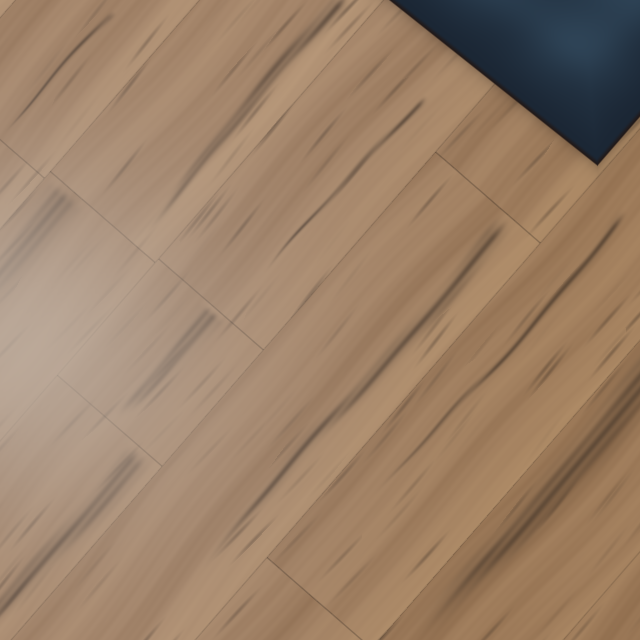
Give the GLSL for this texture, as a Shadertoy shader.

```glsl
// Diagonal wood-plank floor with dark grain streaks, soft glare and a navy mat in the corner.

const float GRAIN_ANGLE = 0.855;        // radians from horizontal
const float ROW_WIDTH   = 0.217;
const float ROW_OFFSET  = 0.013;
const float SEAM_WIDTH  = 0.0022;
const vec2  MAT_CORNER  = vec2(1.172, 0.218);  // along, across
const float MAT_SKEW    = 0.044;
const vec2  GLARE_POS   = vec2(0.02, 0.46);
const vec2  GLARE_SIZE  = vec2(0.27, 0.24);

const vec3 WOOD_LIGHT  = vec3(0.725, 0.600, 0.475);
const vec3 WOOD_MID    = vec3(0.650, 0.525, 0.415);
const vec3 WOOD_DARK   = vec3(0.530, 0.405, 0.300);
const vec3 STREAK      = vec3(0.330, 0.265, 0.215);
const vec3 HAZE        = vec3(0.660, 0.590, 0.550);
const vec3 GLARE       = vec3(0.790, 0.740, 0.690);
const vec3 MAT_DARK    = vec3(0.105, 0.150, 0.205);
const vec3 MAT_LIGHT   = vec3(0.185, 0.270, 0.345);
const vec3 MAT_RIM     = vec3(0.130, 0.095, 0.090);

// Two end joints per row, measured along the grain; -1 and 3 lie off canvas.
const vec2 JOINTS[6] = vec2[6](
    vec2(0.590, 3.0), vec2(0.604, 3.0), vec2(0.371, 0.612),
    vec2(-1.0, 1.022), vec2(0.371, 3.0), vec2(-1.0, 3.0));

// Bold streaks: across, start, end, half width.
const int STREAK_COUNT = 9;
const vec4 STREAKS[STREAK_COUNT] = vec4[STREAK_COUNT](
    vec4(-0.252, 0.62, 1.12, 0.011), vec4(0.167, 0.28, 1.02, 0.012),
    vec4(0.495, 0.42, 1.20, 0.028),  vec4(-0.090, 0.38, 0.61, 0.016),
    vec4(-0.030, -0.1, 0.37, 0.017), vec4(-0.380, 0.30, 0.60, 0.024),
    vec4(-0.510, 0.60, 0.86, 0.004), vec4(0.300, 0.55, 1.15, 0.006),
    vec4(-0.060, 0.70, 1.08, 0.005));

float hash(vec2 p) {
    p = fract(p * vec2(0.1031, 0.1137));
    p += dot(p, p.yx + 33.33);
    return fract((p.x + p.y) * p.x * 43.7);
}

// Cellular noise: x is the nearest distance, y a random value of that cell.
vec2 cellular(vec2 p) {
    vec2 cell = floor(p), best = vec2(9.0, 0.0);
    for (int j = -1; j <= 1; j++)
    for (int i = -1; i <= 1; i++) {
        vec2 id = cell + vec2(i, j);
        vec2 site = id + vec2(hash(id + 57.0), hash(id + 113.0));
        float d = distance(p, site);
        if (d < best.x) best = vec2(d, hash(id + 211.0));
    }
    return best;
}

// Layered sines that vary across the grain and drift slowly along it.
float grainBands(float along, float across, float phase) {
    float x = across + 0.010 * sin(along * 5.0 + phase) + 0.004 * sin(along * 13.0 + phase * 2.0);
    return 0.45 * sin(x * 47.0 + phase) + 0.30 * sin(x * 103.0 + phase * 3.0 + along * 2.0)
         + 0.15 * sin(x * 241.0 - along * 4.0) + 0.10 * sin(x * 530.0 + along * 7.0);
}

float boldStreaks(float along, float across) {
    float ink = 0.0;
    for (int i = 0; i < STREAK_COUNT; i++) {
        vec4 s = STREAKS[i];
        float t = (along - s.y) / (s.z - s.y);
        float wander = 0.006 * sin(along * 9.0 + s.x * 40.0) + 0.002 * sin(along * 31.0);
        float width = s.w * (0.45 + 0.55 * t);
        float offset = (across - s.x - wander) / max(width, 0.001);
        float ends = smoothstep(0.0, 0.25, t) * (1.0 - smoothstep(0.94, 1.0, t));
        float fibre = 0.75 + 0.25 * sin(across * 420.0 + along * 6.0);
        ink = max(ink, exp(-offset * offset) * ends * fibre);
    }
    return ink;
}

vec3 woodColor(float along, float across) {
    float s = (across - ROW_OFFSET) / ROW_WIDTH;
    float row = floor(s), f = fract(s);
    vec2 joints = JOINTS[int(clamp(row + 3.0, 0.0, 5.0))];
    float part = step(joints.x, along) + step(joints.y, along);
    float seed = hash(vec2(row + 17.0, part + 5.0));

    // Plank tone: broad bands, with a paler strip toward one edge
    float tone = 0.42 * grainBands(along, across, seed * 6.28) + 0.28 * (seed - 0.5);
    tone += 0.55 * smoothstep(0.55, 0.95, f) - 0.15;
    vec3 color = mix(WOOD_MID, WOOD_LIGHT, clamp(tone, 0.0, 1.0));
    color = mix(color, WOOD_DARK, clamp(-tone, 0.0, 1.0));

    // Fine flecks and bold streaks
    vec2 fleck = cellular(vec2(across * 75.0 + 0.5 * sin(along * 8.0), along * 6.0) + 40.0);
    color = mix(color, STREAK, 0.45 * smoothstep(0.38, 0.0, fleck.x) * smoothstep(0.55, 1.0, fleck.y));
    color = mix(color, STREAK, 0.78 * boldStreaks(along, across));

    // Seams
    float rowSeam = min(f, 1.0 - f) * ROW_WIDTH;
    float endSeam = min(abs(along - joints.x), abs(along - joints.y));
    float w = max(SEAM_WIDTH, 1.0 / iResolution.y);
    color *= 1.0 - 0.12 * smoothstep(w, 0.0, rowSeam) - 0.22 * smoothstep(w, 0.0, endSeam);
    return color;
}

void mainImage(out vec4 fragColor, in vec2 fragCoord) {
    vec2 uv = fragCoord / iResolution.xy;
    vec2 dir = vec2(cos(GRAIN_ANGLE), sin(GRAIN_ANGLE));
    float along = dot(uv, dir), across = dot(uv, vec2(dir.y, -dir.x));

    // Floor, warmer on the right, hazy and glaring on the left
    vec3 color = woodColor(along, across);
    color *= mix(vec3(1.0), vec3(0.97, 0.94, 0.87), smoothstep(0.4, 1.0, uv.x - 0.3 * uv.y + 0.2));
    vec2 g = (uv - GLARE_POS) / GLARE_SIZE;
    color = mix(color, HAZE, 0.45 * exp(-0.4 * dot(g, g)));
    color = mix(color, GLARE, 0.55 * exp(-dot(g, g)));

    // Mat with cloudy sheen and a dark rim
    float mat = max(MAT_CORNER.x - along + MAT_SKEW * (across - MAT_CORNER.y), across - MAT_CORNER.y);
    float cloud = 0.5 + 0.25 * sin(uv.x * 23.0 + 2.0 * sin(uv.y * 17.0)) + 0.15 * sin(uv.y * 41.0 + uv.x * 29.0);
    float sheen = smoothstep(0.0, 0.13, -mat) * (0.45 + 0.55 * cloud);
    vec3 matColor = mix(MAT_DARK, MAT_LIGHT, sheen);
    matColor = mix(matColor, MAT_RIM, smoothstep(-0.009, 0.0, mat));
    color *= 1.0 - 0.18 * exp(-max(mat, 0.0) * 110.0);
    float edge = max(0.0015, 1.0 / iResolution.y);
    color = mix(color, matColor, smoothstep(edge, -edge, mat));

    fragColor = vec4(color, 1.0);
}
```
